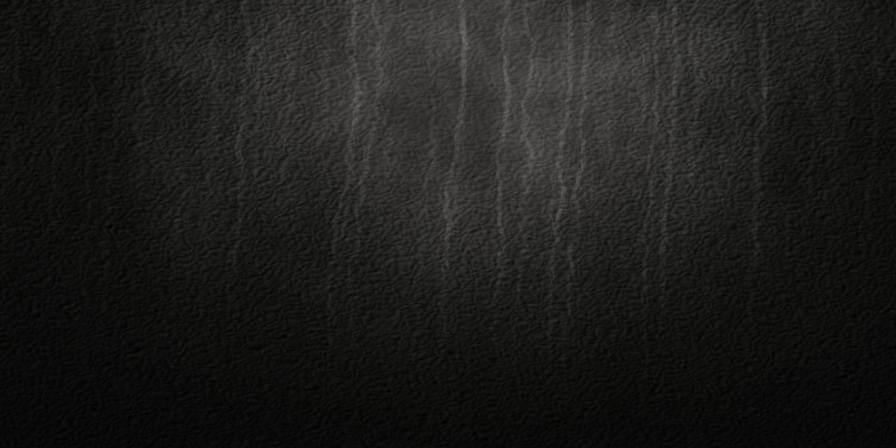
A Shadertoy shader for this texture:

```glsl
// Dark grained leather under a soft warm glow, streaked by pale dried drips.
// Grain is a relief-lit cell pattern, stains are layered value noise, and each
// drip is a wobbling vertical curve that breaks up and fades as it runs down.

const vec2  GLOW_CENTER = vec2(1.08, 0.81);
const vec2  GLOW_RADIUS = vec2(0.70, 0.50);
const vec3  SHADE_COLOR = vec3(0.038, 0.039, 0.037);
const vec3  OLIVE_TINT  = vec3(0.158, 0.158, 0.141);
const vec3  WARM_TINT   = vec3(0.172, 0.165, 0.156);
const vec3  DRIP_COLOR  = vec3(0.098, 0.100, 0.091);
const float GRAIN_SCALE = 92.0;
const float GRAIN_DEPTH = 0.46;
const float STAIN_DEPTH = 1.0;
const float DRIP_WIDTH  = 0.0072;
const int   FAINT_COUNT = 26;

// Strong drips: top x, bottom x, length, strength
const int DRIP_COUNT = 11;
const vec4 DRIPS[DRIP_COUNT] = vec4[DRIP_COUNT](
    vec4(0.800, 0.735, 0.95, 0.75), vec4(0.840, 0.785, 0.85, 0.70),
    vec4(1.036, 0.980, 1.00, 0.80), vec4(1.132, 1.105, 0.98, 0.80),
    vec4(1.180, 1.150, 1.00, 0.75), vec4(1.268, 1.230, 0.90, 0.95),
    vec4(1.308, 1.265, 1.00, 0.90), vec4(1.463, 1.432, 0.98, 0.75),
    vec4(1.503, 1.475, 0.92, 0.80), vec4(1.700, 1.675, 0.90, 0.60),
    vec4(0.552, 0.515, 0.92, 0.80));

float hash(vec2 p) {
    return fract(sin(dot(p, vec2(127.1, 311.7))) * 43758.5453);
}

float noise(vec2 p) {
    vec2 i = floor(p), f = fract(p);
    f = f * f * (3.0 - 2.0 * f);
    return mix(mix(hash(i), hash(i + vec2(1, 0)), f.x),
               mix(hash(i + vec2(0, 1)), hash(i + vec2(1, 1)), f.x), f.y);
}

float fbm(vec2 p) {
    float sum = 0.0, amp = 0.5;
    for (int i = 0; i < 5; i++) {
        sum += amp * noise(p);
        p = mat2(1.6, 1.2, -1.2, 1.6) * p + 5.3;
        amp *= 0.5;
    }
    return sum;
}

// Leather height: rounded pebbles, higher at each cell centre
float pebbles(vec2 p) {
    vec2 cell = floor(p);
    float nearest = 2.0;
    for (int y = -1; y <= 1; y++)
    for (int x = -1; x <= 1; x++) {
        vec2 c = cell + vec2(x, y);
        vec2 d = c + vec2(hash(c), hash(c + 37.2)) - p;
        nearest = min(nearest, dot(d, d));
    }
    return 1.0 - sqrt(nearest);
}

// Directional relief of pebbles and finer wrinkles, lit from above left
float leatherRelief(vec2 p) {
    vec2 q = mat2(0.80, -0.32, 0.30, 1.15) * p * GRAIN_SCALE;
    q += 1.1 * vec2(noise(p * 45.0), noise(p * 45.0 + 9.0));
    vec2 toLight = vec2(-0.15, 0.21);
    float wrinkles = noise(1.3 * (q - toLight)) - noise(1.3 * (q + toLight));
    return pebbles(q - toLight) - pebbles(q + toLight) + 0.7 * wrinkles;
}

// Coverage of one drip: path = top x, bottom x, length, strength
float drip(vec2 p, vec4 path, float seed) {
    float fall = 1.0 - p.y;
    float x = mix(path.x, path.y, smoothstep(0.12, 0.75, fall));
    x += 0.020 * (noise(vec2(fall * 9.0, seed)) - 0.5);
    x += 0.015 * (noise(vec2(fall * 30.0, seed + 7.0)) - 0.5);
    x += 0.008 * (noise(vec2(fall * 95.0, seed + 13.0)) - 0.5);
    float width = DRIP_WIDTH * mix(0.55, 1.3, noise(vec2(fall * 14.0, seed + 21.0)));
    float d = abs(p.x - x);
    float line = 1.0 - smoothstep(width * 0.45, width + 0.4 / iResolution.y, d);
    float halo = 0.06 * exp(-d * d / 0.0003);
    float broken = mix(0.45, 1.0, noise(vec2(fall * 16.0, seed + 31.0)));
    broken *= mix(0.75, 1.15, noise(p * 110.0 + seed));
    float fade = 1.0 - smoothstep(0.45 * path.z, path.z, fall);
    return (line * broken + halo) * fade * path.w;
}

void mainImage(out vec4 fragColor, in vec2 fragCoord) {
    vec2 p = fragCoord / iResolution.y;
    p.x *= 2.0 * iResolution.y / iResolution.x;

    // Glow and stained surface
    vec2 g = (p - GLOW_CENTER) / GLOW_RADIUS;
    float glow = exp(-dot(g, g));
    float stain = fbm(p * vec2(5.0, 4.0) + 3.0) - 0.48;
    float speckle = fbm(p * 26.0) - 0.48;
    float light = glow * (1.0 + STAIN_DEPTH * stain + 0.35 * speckle);
    vec3 color = SHADE_COLOR + mix(OLIVE_TINT, WARM_TINT, glow) * light;
    color += 0.024 * smoothstep(0.3, 1.0, p.y) * (0.8 + 2.5 * stain + speckle);

    // Drips: strong ones placed, faint ones scattered
    float streaks = 0.0;
    for (int i = 0; i < DRIP_COUNT; i++)
        streaks += drip(p, DRIPS[i], float(i) * 3.7);
    for (int i = 0; i < FAINT_COUNT; i++) {
        float id = float(i);
        float x = 2.0 * (id + 0.2 + 0.6 * hash(vec2(id, 4.0))) / float(FAINT_COUNT);
        float len = mix(0.5, 1.0, hash(vec2(id, 8.0)));
        streaks += drip(p, vec4(x, x - 0.03, len, 0.36), id * 5.1 + 60.0);
    }

    // Grain, worn smoother where the glow is brightest
    float relief = leatherRelief(p) * mix(1.0, 0.5, smoothstep(0.5, 1.0, glow));
    color += (color + 0.035) * GRAIN_DEPTH * relief;
    color += DRIP_COLOR * min(streaks, 1.1) * (0.55 + 0.45 * glow) * (1.0 + 0.3 * relief);
    color *= mix(0.78, 1.0, smoothstep(0.0, 0.3, p.y));
    fragColor = vec4(clamp(color, 0.0, 1.0), 1.0);
}
```
